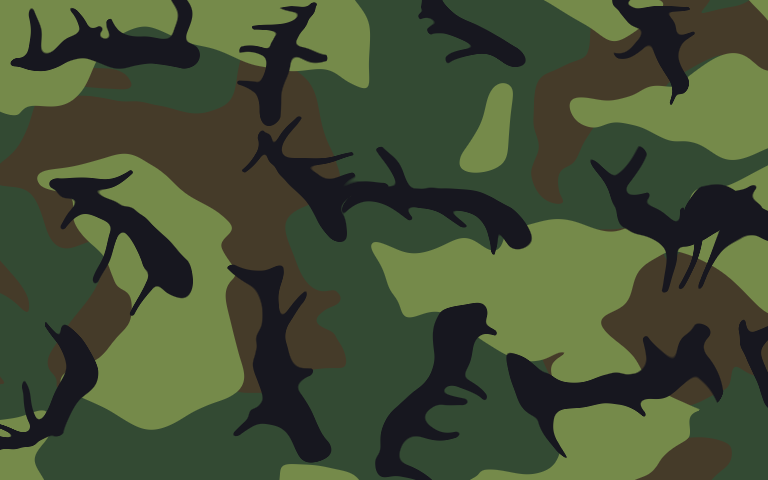
A WebGL 1 fragment shader for this pattern:

```glsl
precision highp float;
// Woodland camouflage: a green ground, brown and light green patches cut from
// warped gradient noise, and black branches on top. Each branch is a bent,
// tapered spine with twigs, scattered on a jittered grid.

uniform vec2 u_resolution;

// Lengths are in canvas heights.
const vec3 GREEN = vec3(0.20, 0.29, 0.20);
const vec3 BROWN = vec3(0.27, 0.23, 0.16);
const vec3 LIGHT = vec3(0.46, 0.54, 0.29);
const vec3 BLACK = vec3(0.09, 0.09, 0.12);

const vec2 PATCH_FREQ = vec2(2.3, 3.5);   // patches are wider than tall
const float PATCH_DETAIL = 0.35;          // weight of the second octave
const float PATCH_WARP = 0.15;
const float PATCH_WARP_FREQ = 5.0;
const float BROWN_LEVEL = 0.05;           // higher level, smaller share
const float LIGHT_LEVEL = 0.10;
const vec2 BROWN_SEED = vec2(13.7, 41.2);
const vec2 LIGHT_SEED = vec2(57.3, 8.6);

const float BRANCH_CELL = 0.38;
const float BRANCH_JITTER = 0.4;
const float BRANCH_WARP = 0.05;
const float BRANCH_WARP_FREQ = 8.0;
const float SPINE_HALF = 0.15;
const vec2 SPINE_RADIUS = vec2(0.034, 0.012);  // thick end, thin end
const float SPINE_BEND = 3.0;
const vec2 TWIG_LENGTH = vec2(0.03, 0.13);     // shortest, longest
const vec2 TWIG_RADIUS = vec2(0.015, 0.006);
const float TWIG_LEAN = 0.12;
const float JOINT_BLEND = 0.02;
const int TWIGS = 5;
const float TAU = 6.2831853;

vec2 hash2(vec2 p) {
    vec3 q = fract(p.xyx * vec3(0.1031, 0.1030, 0.0973));
    q += dot(q, q.yzx + 33.33);
    return fract((q.xx + q.yz) * q.zy);
}

float cornerSlope(vec2 cell, vec2 offset) {
    float angle = TAU * hash2(cell).x;
    return dot(vec2(cos(angle), sin(angle)), offset);
}

float gradientNoise(vec2 p) {
    vec2 i = floor(p), f = fract(p);
    vec2 w = f * f * f * (f * (f * 6.0 - 15.0) + 10.0);
    vec2 e = vec2(1.0, 0.0);
    float low = mix(cornerSlope(i, f), cornerSlope(i + e, f - e), w.x);
    float high = mix(cornerSlope(i + e.yx, f - e.yx),
                     cornerSlope(i + e.xx, f - e.xx), w.x);
    return mix(low, high, w.y);
}

vec2 warp(vec2 p, float freq, float amount) {
    vec2 q = p * freq;
    return p + amount * vec2(gradientNoise(q + 3.7), gradientNoise(q + 71.4));
}

// Patches: positive inside
float patchField(vec2 p, vec2 seed, float level) {
    vec2 q = warp(p + seed, PATCH_WARP_FREQ, PATCH_WARP) * PATCH_FREQ;
    return gradientNoise(q) + PATCH_DETAIL * gradientNoise(q * 2.3 + 19.1) - level;
}

float patchCover(vec2 p, vec2 seed, float level, float pixel) {
    float f = patchField(p, seed, level);
    vec2 slope = vec2(patchField(p + vec2(pixel, 0.0), seed, level),
                      patchField(p + vec2(0.0, pixel), seed, level)) - f;
    return clamp(0.5 + f / max(length(slope), 1e-5), 0.0, 1.0);
}

// Branches: signed distance
float taperedLimb(vec2 p, vec2 a, vec2 b, vec2 radius) {
    vec2 ab = b - a;
    float t = clamp(dot(p - a, ab) / dot(ab, ab), 0.0, 1.0);
    return length(p - a - ab * t) - mix(radius.x, radius.y, t);
}

float smoothUnion(float a, float b) {
    float h = max(JOINT_BLEND - abs(a - b), 0.0) / JOINT_BLEND;
    return min(a, b) - 0.25 * h * h * JOINT_BLEND;
}

float branch(vec2 p, vec2 id) {
    vec2 shape = hash2(id + 5.3);
    vec2 pose = hash2(id + 29.8);
    float size = mix(0.75, 1.25, shape.x);
    float c = cos(TAU * pose.x), s = sin(TAU * pose.x);
    p = mat2(c, s, -s, c) * p / size;
    p.y += SPINE_BEND * (2.0 * shape.y - 1.0) * p.x * p.x;
    vec2 tip = vec2(SPINE_HALF, 0.0);
    float d = taperedLimb(p, -tip, tip, SPINE_RADIUS);
    float mainSide = pose.y < 0.5 ? -1.0 : 1.0;
    for (int i = 0; i < TWIGS; i++) {
        float k = float(i);
        vec2 r = hash2(id + vec2(17.3, 5.1) * (k + 1.0));
        vec2 h = hash2(id + vec2(7.9, 23.6) * (k + 1.0));
        float along = (k + 0.2 + 0.6 * r.x) / float(TWIGS) * 2.0 - 1.0;
        float side = h.x < 0.3 ? -mainSide : mainSide;
        vec2 root = vec2(along * SPINE_HALF, 0.0);
        vec2 reach = vec2(TWIG_LEAN * (h.y - 0.5),
                          side * mix(TWIG_LENGTH.x, TWIG_LENGTH.y, r.y));
        d = smoothUnion(d, taperedLimb(p, root, root + reach, TWIG_RADIUS));
    }
    return d * size;
}

float branches(vec2 p) {
    p = warp(p, BRANCH_WARP_FREQ, BRANCH_WARP);
    vec2 home = floor(p / BRANCH_CELL);
    float d = 1.0;
    for (int y = -1; y <= 1; y++)
    for (int x = -1; x <= 1; x++) {
        vec2 id = home + vec2(float(x), float(y));
        vec2 center = (id + 0.5 + BRANCH_JITTER * (hash2(id) - 0.5)) * BRANCH_CELL;
        d = min(d, branch(p - center, id));
    }
    return d;
}

void main() {
    float pixel = 1.0 / u_resolution.y;
    vec2 p = gl_FragCoord.xy * pixel;
    vec3 color = mix(GREEN, BROWN, patchCover(p, BROWN_SEED, BROWN_LEVEL, pixel));
    color = mix(color, LIGHT, patchCover(p, LIGHT_SEED, LIGHT_LEVEL, pixel));
    color = mix(color, BLACK, clamp(0.5 - branches(p) / pixel, 0.0, 1.0));
    gl_FragColor = vec4(color, 1.0);
}
```
